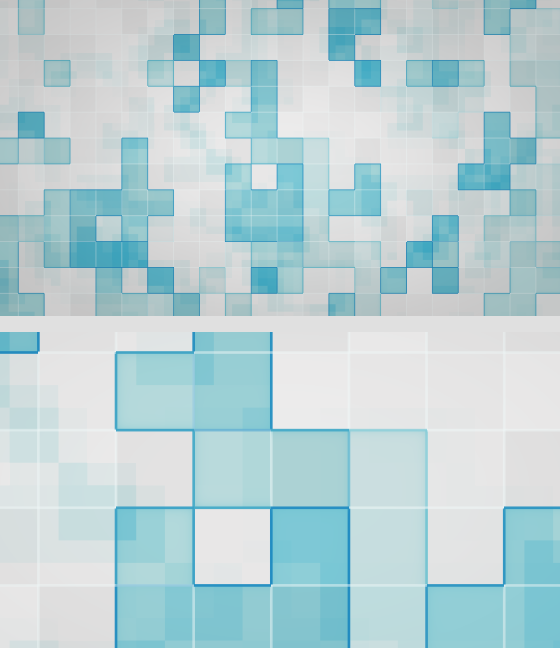
Top: the whole. Bottom: its middle third, enlarged.
Reproduce this background procedurally as a Shadertoy shader.

```glsl
const float CELL = 0.0819;                  // tile side, in canvas heights
const vec2  GRID_SHIFT = vec2(0.707, 0.876); // first grid lines, in tiles
const float LINE_WIDTH = 0.034;             // in tiles
const float GLOW_WIDTH = 0.05;
const float BLANK_SHARE = 0.35;             // share of untinted tiles
const float TONE_CURVE = 1.4;
const float MERGE_SHARE = 0.5;              // share of tiles joined to a neighbour
const float GHOST_WEIGHT = 0.16;
const float GHOST_MEAN = 0.23;
const int   GHOST_LAYERS = 2;
const float GREY_VARIATION = 0.05;

const vec3 GREY = vec3(0.865, 0.862, 0.862);
const vec3 PALE_TEAL = vec3(0.62, 0.79, 0.80);
const vec3 DEEP_TEAL = vec3(0.25, 0.66, 0.76);
const vec3 LIGHT_LINE = vec3(0.90, 0.93, 0.93);
const vec3 TEAL_LINE = vec3(0.34, 0.70, 0.76);
const vec3 BLUE_LINE = vec3(0.10, 0.51, 0.72);

float hash(vec2 p) {
    vec3 q = fract(vec3(p.xyx) * 0.1031);
    q += dot(q, q.yzx + 33.33);
    return fract((q.x + q.y) * q.z);
}

// Tint of one tile: some tiles take over the tint of a neighbour
float tileTone(vec2 id) {
    for (int i = 0; i < 2; i++) {
        float pick = hash(id + 131.0);
        if (pick > MERGE_SHARE) break;
        id -= pick < 0.5 * MERGE_SHARE ? vec2(1.0, 0.0) : vec2(0.0, 1.0);
    }
    float patches = sin(id.x * 0.47 + 1.0) * sin(id.y * 0.71 + 0.6);
    float level = hash(id + 57.0) + 0.06 * patches;
    return pow(clamp((level - BLANK_SHARE) / (1.0 - BLANK_SHARE), 0.0, 1.0), TONE_CURVE);
}

// Tint and brightness of a tile layer, with edges blended over one pixel
vec2 tileLayer(vec2 p, float pixel) {
    vec2 base = floor(p - 0.5);
    vec2 blend = clamp((fract(p - 0.5) - 0.5) / pixel + 0.5, 0.0, 1.0);
    vec2 sum = vec2(0.0);
    for (int i = 0; i < 4; i++) {
        vec2 corner = vec2(i & 1, i >> 1);
        vec2 weight = mix(1.0 - blend, blend, corner);
        vec2 id = base + corner;
        sum += weight.x * weight.y * vec2(tileTone(id), hash(id + 211.0) - 0.5);
    }
    return sum;
}

vec3 toneColor(float tone) {
    vec3 light = mix(GREY, PALE_TEAL, clamp(tone * 2.0, 0.0, 1.0));
    return mix(light, DEEP_TEAL, clamp(tone * 2.0 - 1.0, 0.0, 1.0));
}

// Draws the nearest grid line across one axis; its tint follows the contrast
vec3 drawEdge(vec3 color, vec2 p, vec2 axis, float pixel) {
    float along = dot(p, axis);
    float border = floor(along + 0.5);
    vec2 after = mix(floor(p), vec2(border), axis);
    float toneBefore = tileTone(after - axis);
    float toneAfter = tileTone(after);
    float contrast = smoothstep(0.04, 0.36, abs(toneBefore - toneAfter));
    float strongest = max(toneBefore, toneAfter);
    float dist = abs(along - border);

    // Soft shade on the more tinted side
    float onTinted = step(0.0, (along - border) * (toneAfter - toneBefore));
    float glow = exp(-dist / GLOW_WIDTH) * onTinted * contrast;
    color = mix(color, TEAL_LINE, 0.3 * glow);

    float line = clamp((0.5 * LINE_WIDTH - dist) / pixel + 0.5, 0.0, 1.0);
    line *= min(1.0, LINE_WIDTH / pixel);
    vec3 tinted = mix(TEAL_LINE, BLUE_LINE, smoothstep(0.25, 0.9, strongest));
    return mix(color, mix(LIGHT_LINE, tinted, contrast), line * mix(0.5, 0.95, contrast));
}

void mainImage(out vec4 fragColor, in vec2 fragCoord) {
    vec2 p = fragCoord / (iResolution.y * CELL) - GRID_SHIFT;
    float pixel = 1.0 / (iResolution.y * CELL);

    // Main tiles
    vec2 tile = tileLayer(p, pixel);
    float tone = 0.85 * tile.x;

    // Faint shifted tiles showing through
    for (int i = 0; i < GHOST_LAYERS; i++) {
        float k = float(i + 1);
        vec2 shift = fract(k * vec2(0.37, 0.71)) + k * vec2(31.0, 47.0);
        tone += GHOST_WEIGHT * (tileLayer(p + shift, pixel).x - GHOST_MEAN);
    }
    vec3 color = toneColor(tone) * (1.0 + GREY_VARIATION * tile.y);

    // Grid lines
    color = drawEdge(color, p, vec2(1.0, 0.0), pixel);
    color = drawEdge(color, p, vec2(0.0, 1.0), pixel);

    // Light centre, darker rim
    vec2 centred = fragCoord / iResolution.xy - 0.5;
    color *= mix(1.05, 0.90, smoothstep(0.05, 0.70, length(centred)));
    fragColor = vec4(clamp(color, 0.0, 1.0), 1.0);
}
```
